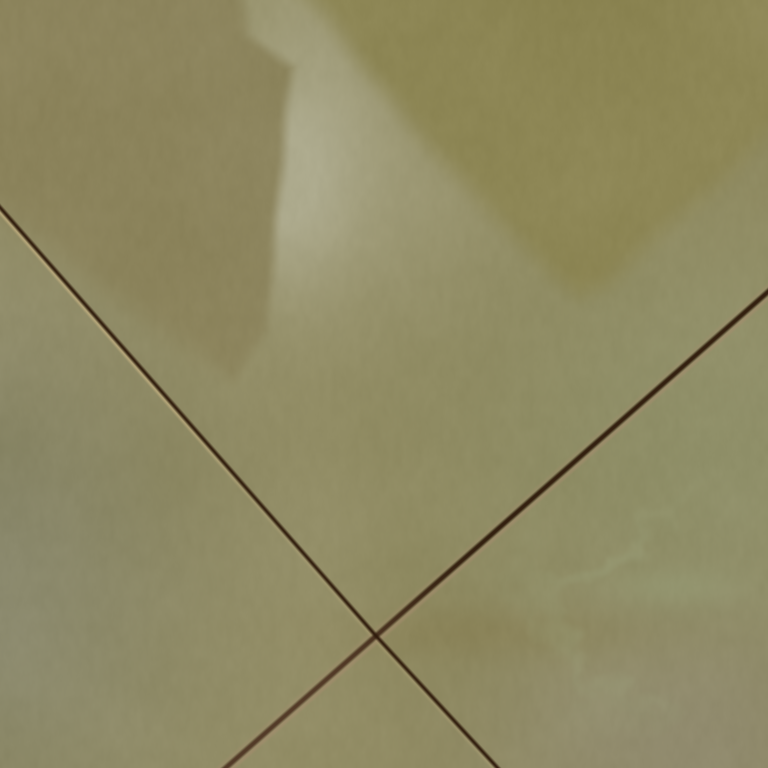
This texture is drawn by a Shadertoy shader. Its source:

```glsl
// Polished olive stone floor: large square tiles set on a diagonal grid, with
// thin bevelled joints. Soft-edged polygons shade the gloss beside a window glow,
// and layered noise adds clouding, fine grain and a few pale veins.

const vec2  CROSSING   = vec2(0.4896, 0.172);   // where two joints meet
const vec2  JOINT_DIR  = vec2(0.7516, 0.6596);  // direction of the rising joint
const float TILE_SIZE  = 1.12;
const vec2  JOINT_HALF = vec2(0.0023, 0.0032);  // half widths: falling, rising
const float JOINT_SOFT = 0.0024;
const float JOINT_BEND = 0.024;                 // sideways slope past the crossing
const float CLOUDING   = 0.050;
const float GRAIN      = 0.024;

const vec3 STONE       = vec3(0.568, 0.545, 0.383);
const vec3 STONE_GREY  = vec3(0.535, 0.530, 0.425);
const vec3 STONE_GREEN = vec3(0.555, 0.555, 0.400);
const vec3 STONE_PINK  = vec3(0.560, 0.535, 0.425);
const vec3 STONE_WARM  = vec3(0.540, 0.505, 0.335);
const vec3 SHADE_LEFT  = vec3(0.540, 0.507, 0.350);
const vec3 SHADE_RIGHT = vec3(0.550, 0.522, 0.326);
const vec3 GLOW        = vec3(0.685, 0.675, 0.565);
const vec3 VEIN        = vec3(0.610, 0.640, 0.490);
const vec3 JOINT_DARK  = vec3(0.180, 0.100, 0.040);
const vec3 JOINT_WORN  = vec3(0.310, 0.210, 0.140);
const vec3 BEVEL_CREAM = vec3(0.780, 0.700, 0.510);
const vec3 BEVEL_ROSE  = vec3(0.650, 0.550, 0.430);

const int CORNERS = 8;
const vec2 LEFT_SHADE[CORNERS] = vec2[](
    vec2(-0.10, 1.10), vec2(0.305, 1.10), vec2(0.323, 0.954), vec2(0.380, 0.914),
    vec2(0.346, 0.570), vec2(0.306, 0.507), vec2(0.130, 0.629), vec2(-0.10, 0.80));
const vec2 RIGHT_SHADE[CORNERS] = vec2[](
    vec2(0.324, 1.10), vec2(0.404, 1.00), vec2(0.560, 0.805), vec2(0.720, 0.640),
    vec2(0.755, 0.615), vec2(0.790, 0.630), vec2(1.10, 0.917), vec2(1.10, 1.10));

float hash(vec2 p) {
    vec3 q = fract(p.xyx * 0.1031);
    q += dot(q, q.yzx + 33.33);
    return fract((q.x + q.y) * q.z);
}

float noise(vec2 p) {
    vec2 i = floor(p), f = fract(p);
    f = f * f * (3.0 - 2.0 * f);
    return mix(mix(hash(i), hash(i + vec2(1, 0)), f.x),
               mix(hash(i + vec2(0, 1)), hash(i + vec2(1, 1)), f.x), f.y);
}

float fbm(vec2 p) {
    float sum = 0.0, amp = 0.5;
    for (int i = 0; i < 5; i++) {
        sum += amp * noise(p);
        p = mat2(1.6, 1.2, -1.2, 1.6) * p + 7.3;
        amp *= 0.5;
    }
    return sum;
}

// Signed distance to a polygon, negative inside
float polygon(vec2 p, vec2 v[CORNERS]) {
    float d = 1e3, side = 1.0;
    for (int i = 0, j = CORNERS - 1; i < CORNERS; j = i, i++) {
        vec2 e = v[j] - v[i], w = p - v[i];
        d = min(d, length(w - e * clamp(dot(w, e) / dot(e, e), 0.0, 1.0)));
        bvec3 c = bvec3(p.y >= v[i].y, p.y < v[j].y, e.x * w.y > e.y * w.x);
        if (all(c) || !any(c)) side = -side;
    }
    return side * d;
}

float blob(vec2 p, vec2 centre, vec2 radius) {
    vec2 q = (p - centre) / radius;
    return exp(-dot(q, q));
}

float band(float d, float halfWidth, float soft) {
    return 1.0 - smoothstep(halfWidth - soft, halfWidth + soft, abs(d));
}

void mainImage(out vec4 fragColor, in vec2 fragCoord) {
    vec2 uv = fragCoord / iResolution.xy;
    float soft = max(JOINT_SOFT, 0.75 / iResolution.y);

    // Diagonal grid: signed distances to the nearest joints
    vec2 rel = uv - CROSSING;
    vec2 grid = vec2(dot(rel, JOINT_DIR), dot(rel, vec2(-JOINT_DIR.y, JOINT_DIR.x)));
    grid.x -= JOINT_BEND * max(-grid.y, 0.0);
    vec2 joint = grid - TILE_SIZE * round(grid / TILE_SIZE);

    // Stone body with broad colour drift
    vec3 col = mix(STONE, STONE_GREY, 0.9 * blob(uv, vec2(-0.05, 0.25), vec2(0.30, 0.38)));
    col = mix(col, STONE_GREEN, blob(uv, vec2(0.95, 0.40), vec2(0.35, 0.30)));
    col = mix(col, STONE_PINK, 0.9 * blob(uv, vec2(0.90, 0.03), vec2(0.26, 0.17)));
    col = mix(col, STONE_WARM, 0.6 * blob(uv, vec2(0.62, 0.175), vec2(0.20, 0.035)));

    // Window glow, then the shaded reflections over it
    float glow = 0.62 * blob(uv, vec2(0.37, 0.75), vec2(0.075, 0.12));
    glow += 0.50 * blob(uv, vec2(0.41, 0.90), vec2(0.14, 0.20));
    glow += 0.22 * blob(uv, vec2(0.52, 0.72), vec2(0.20, 0.16));
    col = mix(col, GLOW, min(glow, 0.9));
    vec2 warped = uv + 0.007 * (vec2(noise(uv * 14.0), noise(uv * 14.0 + 40.0)) - 0.5);
    float leftSoft = mix(0.030, 0.011, smoothstep(0.24, 0.34, uv.x));
    float leftShade = 1.0 - smoothstep(-leftSoft, leftSoft, polygon(warped, LEFT_SHADE));
    float rightShade = 1.0 - smoothstep(-0.024, 0.024, polygon(warped, RIGHT_SHADE));
    col = mix(col, SHADE_LEFT, 0.92 * leftShade);
    col = mix(col, SHADE_RIGHT, 0.92 * rightShade);

    // Pale veins, clouding and grain
    float vein = 1.0 - smoothstep(0.0, 0.05, abs(fbm(uv * 5.0 + 11.0) - 0.5));
    col = mix(col, VEIN, 0.45 * vein * blob(uv, vec2(0.85, 0.20), vec2(0.15, 0.12)));
    col = mix(col, VEIN, 0.40 * blob(uv, vec2(0.88, 0.235), vec2(0.08, 0.025)));
    col += CLOUDING * (fbm(uv * 5.0 + 3.0) - 0.48) * vec3(1.0, 1.0, 1.3);
    col += GRAIN * (fbm(uv * vec2(110.0, 60.0)) - 0.48);

    // Joints: lit bevel on the lower side, dark core, worn in places
    float creamWear = mix(0.25, 0.70, smoothstep(0.15, 0.45, grid.y));
    col = mix(col, BEVEL_CREAM, creamWear * band(joint.x + 0.0042, 0.0020, soft));
    col = mix(col, BEVEL_ROSE, 0.55 * band(joint.y + 0.0062, 0.0024, soft));
    col = mix(col, BEVEL_ROSE, 0.30 * band(joint.y - 0.0062, 0.0020, soft));
    vec3 risingCore = mix(JOINT_WORN, JOINT_DARK, smoothstep(-0.10, 0.20, grid.x));
    col = mix(col, risingCore, 0.95 * band(joint.y, JOINT_HALF.y, soft));
    col = mix(col, JOINT_DARK, 0.95 * band(joint.x, JOINT_HALF.x, soft));

    fragColor = vec4(clamp(col, 0.0, 1.0), 1.0);
}
```
